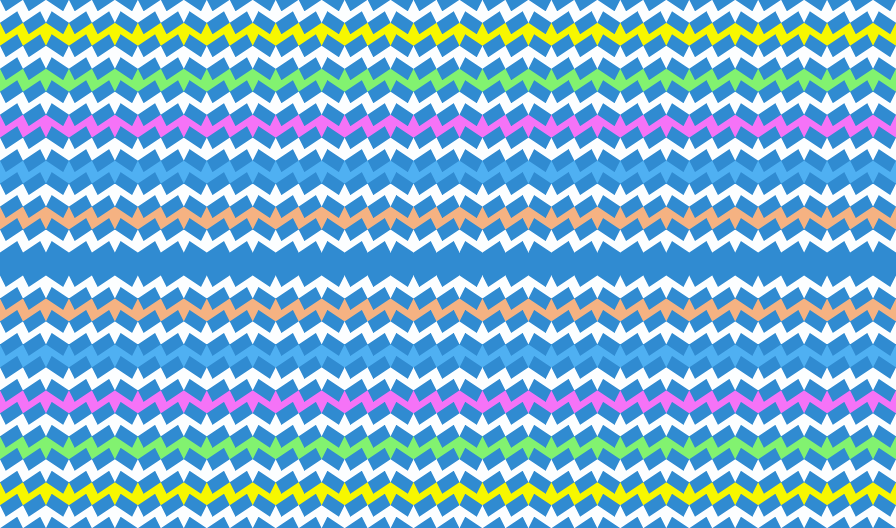
A WebGL 1 fragment shader for this pattern:

```glsl
precision highp float;
// Horizontal zigzag ribbons on blue, mirrored about a plain middle band.
// Rows of slanted blue tiles, touching tip to tip, cover the seams between
// straight colour bands and leave a zigzag ribbon showing in each band.

#define COLUMNS 39.0       // tiles across the canvas
#define SLANT 0.5          // sideways shear of each tile
#define LEAN_PERIOD 3.0    // columns before the leaning repeats
#define BLUE vec3(0.19, 0.545, 0.82)
#define WHITE vec3(0.99, 0.995, 1.0)
#define PEACH vec3(0.96, 0.70, 0.51)
#define SKY vec3(0.31, 0.69, 0.95)
#define MAGENTA vec3(0.96, 0.45, 0.97)
#define GREEN vec3(0.51, 0.95, 0.44)
#define YELLOW vec3(0.97, 0.97, 0.0)

uniform vec2 u_resolution;

// Ribbon colour by distance from the middle band; odd bands are white.
vec3 ribbonColor(float ring) {
  if (ring < 0.5) return BLUE;
  if (mod(ring, 2.0) > 0.5) return WHITE;
  if (ring < 3.0) return PEACH;
  if (ring < 5.0) return SKY;
  if (ring < 7.0) return MAGENTA;
  if (ring < 9.0) return GREEN;
  return YELLOW;
}

// Two columns lean right, the third leans left.
float columnLean(float column) {
  return mod(column, LEAN_PERIOD) < LEAN_PERIOD - 1.5 ? 1.0 : -1.0;
}

// Signed distance to the edges of a sheared diamond filling a unit cell.
float tileDistance(vec2 p, float shear) {
  float x = p.x - shear * p.y;
  float side = x < 0.0 ? -1.0 : 1.0;
  float top = p.y < 0.0 ? -1.0 : 1.0;
  vec2 normal = vec2(side, top - side * shear);
  return (dot(normal, p) - 0.5) / length(normal);
}

void main() {
  // Square cells, counted from the left edge and from the middle height.
  float pixel = COLUMNS / u_resolution.x;
  vec2 grid = (gl_FragCoord.xy - vec2(0.0, 0.5 * u_resolution.y)) * pixel;

  vec3 ribbon = ribbonColor(abs(floor(grid.y + 0.5)));

  // Tiles are centred on the seams between bands.
  vec2 local = fract(grid) - 0.5;
  float edge = tileDistance(local, SLANT * columnLean(floor(grid.x)));
  float tile = 1.0 - smoothstep(-0.6 * pixel, 0.6 * pixel, edge);

  gl_FragColor = vec4(mix(ribbon, BLUE, tile), 1.0);
}
```
